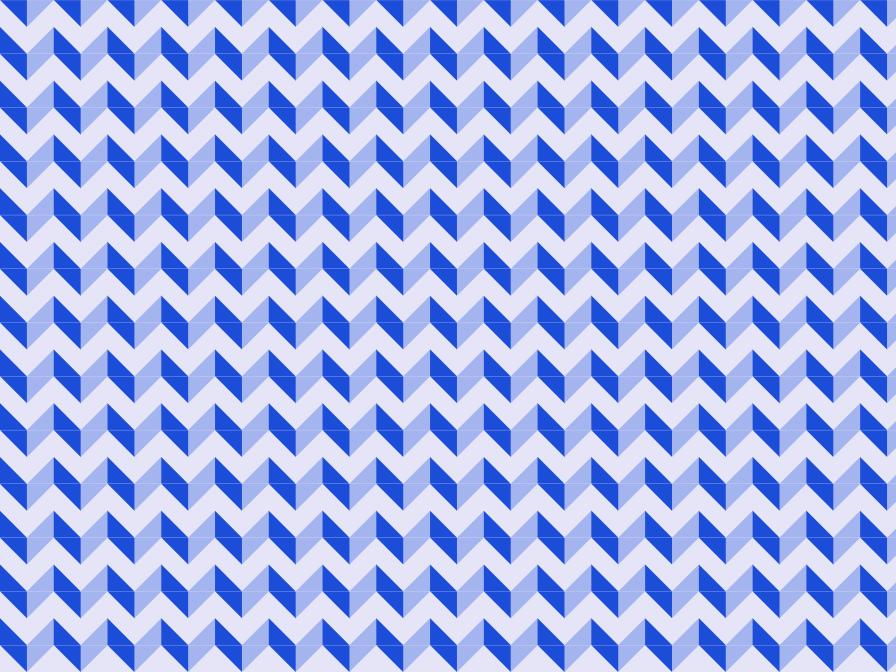
This pattern is drawn by a Shadertoy shader. Its source:

```glsl
// Folded zigzag ribbons: horizontal chevron bands on a pale ground,
// dark on falling folds and light on rising ones, with a hairline seam.
// Built from a triangle wave, periodic distances and box-filtered edges.

#define REPEATS_DOWN 12.5
#define BAND_SHARE 0.5
#define BAND_SHIFT 0.5
#define SEAM_WIDTH 0.005
#define GROUND_COLOR vec3(0.898, 0.898, 0.969)
#define LIGHT_COLOR vec3(0.639, 0.706, 0.933)
#define DARK_COLOR vec3(0.110, 0.302, 0.847)

// Signed distance into a stripe of the given width, starting at each integer
float stripe(float t, float width) {
    return 0.5 * width - abs(fract(t - 0.5 * width + 0.5) - 0.5);
}

// Share of a pixel that lies inside an edge
float coverage(float dist, float pixel) {
    return clamp(0.5 + dist / pixel, 0.0, 1.0);
}

void mainImage(out vec4 fragColor, in vec2 fragCoord) {
    // Square cells, counted from the top left corner
    float pixel = REPEATS_DOWN / iResolution.y;
    vec2 cell = vec2(fragCoord.x, iResolution.y - fragCoord.y) * pixel;

    // Zigzag band with 45 degree edges
    float zigzag = 0.5 - abs(fract(cell.x) - 0.5);
    float bandDist = stripe(cell.y - BAND_SHIFT - zigzag, BAND_SHARE) * sqrt(0.5);
    float band = coverage(bandDist, pixel);

    // Alternate shades on the two sides of each fold
    float falling = coverage(stripe(cell.x, 0.5), pixel);
    vec3 bandColor = mix(LIGHT_COLOR, DARK_COLOR, falling);

    // Hairline seam across the bands, filtered to its true width
    float seamDist = abs(fract(cell.y + 0.5) - 0.5);
    float seam = clamp((0.5 * (SEAM_WIDTH + pixel) - seamDist) / pixel,
                       0.0, min(1.0, SEAM_WIDTH / pixel));
    bandColor = mix(bandColor, GROUND_COLOR, seam);

    fragColor = vec4(mix(GROUND_COLOR, bandColor, band), 1.0);
}
```
